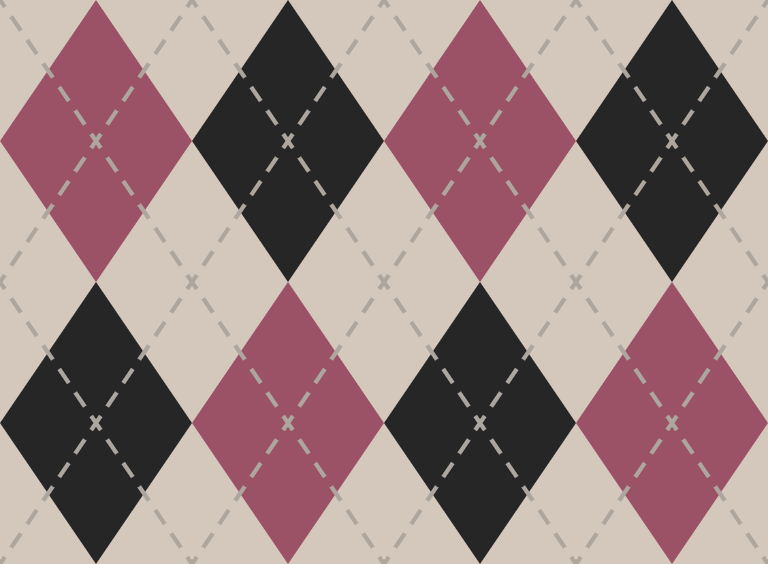
A Shadertoy shader for this pattern:

```glsl
// Argyle knit: a 4 by 2 grid of tall diamonds in two alternating colours on a
// pale ground, overlaid by dashed diagonal stitches. Diamonds and dashes are
// signed distances in units of canvas height, so whole cells tile seamlessly.

const vec2 GRID = vec2(4.0, 2.0);
const float DASHES = 12.0;          // dashes along one cell diagonal
const float DASH_FILL = 0.6;        // dash share of its period
const float STITCH_WIDTH = 0.0075;  // in canvas heights

const vec3 CREAM = vec3(0.83, 0.78, 0.735);
const vec3 CHARCOAL = vec3(0.15);
const vec3 ROSE = vec3(0.61, 0.32, 0.40);
const vec3 THREAD = vec3(0.68, 0.65, 0.62);

// Coverage of a shape by its signed distance, one pixel soft
float coverage(float dist, float pixel) {
    return clamp(0.5 - dist / pixel, 0.0, 1.0);
}

// Signed distance to the diamond that touches all four cell sides
float diamond(vec2 cellPos, vec2 cellSize) {
    vec2 q = abs(fract(cellPos) - 0.5);
    return (q.x + q.y - 0.5) / length(1.0 / cellSize);
}

// Signed distance to dashes on the cell diagonals; slope is 1 or -1
float stitches(vec2 cellPos, vec2 cellSize, float slope) {
    float offset = cellPos.x - slope * cellPos.y;
    float line = floor(offset + 0.5);
    float across = abs(offset - line) / length(1.0 / cellSize);

    // Position along the nearest line, counted in dash periods
    vec2 diagonal = cellSize * vec2(1.0, slope);
    vec2 onLine = cellSize * (cellPos - vec2(line, 0.0));
    float along = DASHES * dot(onLine, diagonal) / dot(diagonal, diagonal);
    float fromDash = abs(fract(along + 0.5) - 0.5);
    float ends = (fromDash - 0.5 * DASH_FILL) * length(diagonal) / DASHES;

    return max(across - 0.5 * STITCH_WIDTH, ends);
}

void mainImage(out vec4 fragColor, in vec2 fragCoord) {
    float pixel = 1.0 / iResolution.y;
    vec2 cellSize = iResolution.xy * pixel / GRID;
    vec2 cellPos = fragCoord / iResolution.xy * GRID;

    // Diamonds in checkerboard colours
    vec2 cell = floor(cellPos);
    float parity = mod(cell.x + cell.y, 2.0);
    vec3 fill = mix(CHARCOAL, ROSE, parity);
    vec3 color = mix(CREAM, fill, coverage(diamond(cellPos, cellSize), pixel));

    // Crossing stitches on top
    float thread = min(stitches(cellPos, cellSize, 1.0),
                       stitches(cellPos, cellSize, -1.0));
    color = mix(color, THREAD, coverage(thread, pixel));

    fragColor = vec4(color, 1.0);
}
```
